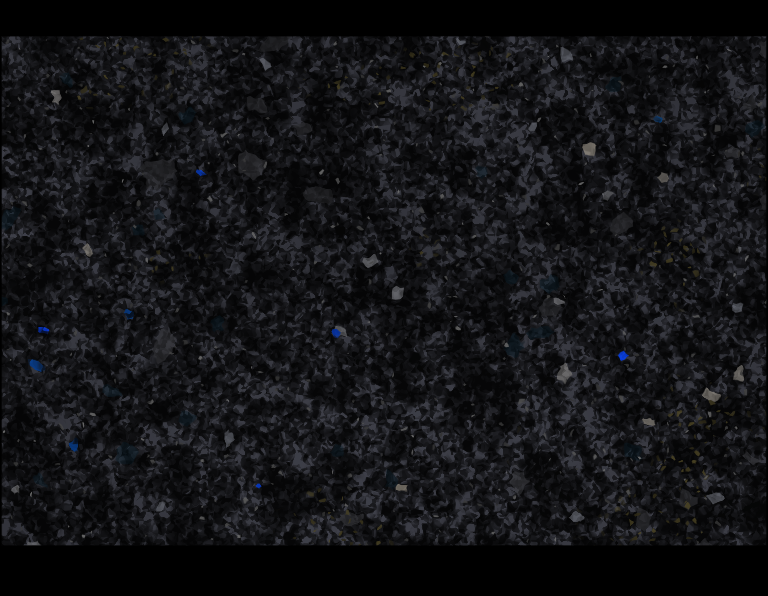
Reproduce this texture procedurally as a Shadertoy shader.

```glsl
// Polished dark granite slab with grey crystals and blue flashes, between black bars
#define GRAIN_DENSITY 92.0
#define PATCH_DENSITY 26.0
#define BASE_LEVEL 0.022
#define GRAIN_CONTRAST 0.100
#define SPARKLE_CONTRAST 0.110
#define SLAB_BOTTOM 0.085
#define SLAB_TOP 0.939
#define STONE_TINT vec3(0.94, 0.96, 1.10)
#define BLUE_FLASH vec3(0.03, 0.21, 0.80)
#define TEAL_SHADE vec3(0.035, 0.10, 0.14)
#define OCHRE vec3(0.30, 0.27, 0.14)

// Integer hash: three values in 0..1 for a cell and a seed
vec3 hash3(vec2 cell, int seed) {
    uvec3 v = uvec3(ivec3(ivec2(cell), seed));
    v = v * 1664525u + 1013904223u;
    v.x += v.y * v.z; v.y += v.z * v.x; v.z += v.x * v.y;
    v ^= v >> 16u;
    v.x += v.y * v.z; v.y += v.z * v.x; v.z += v.x * v.y;
    return vec3(v >> 16u) / 65535.0;
}

float noise(vec2 p, int seed) {
    vec2 c = floor(p), f = p - c;
    f = f * f * (3.0 - 2.0 * f);
    float low = mix(hash3(c, seed).x, hash3(c + vec2(1, 0), seed).x, f.x);
    float high = mix(hash3(c + vec2(0, 1), seed).x, hash3(c + vec2(1, 1), seed).x, f.x);
    return mix(low, high, f.y);
}

// Voronoi grains with softly blended borders
float grains(vec2 p, int seed) {
    vec2 base = floor(p);
    float sum = 0.0, total = 0.0;
    for (int j = -1; j <= 1; j++)
    for (int i = -1; i <= 1; i++) {
        vec2 cell = base + vec2(i, j);
        vec3 h = hash3(cell, seed);
        float w = exp(-15.0 * length(p - cell - h.xy));
        sum += w * h.z;
        total += w;
    }
    return sum / total;
}

// Scattered angular crystals: coverage and a random shade; lean shifts them right
vec2 crystals(vec2 p, float density, float chance, float size, float lean, int seed) {
    vec2 base = floor(p * density), found = vec2(0.0);
    float soft = max(0.8 / iResolution.y, 0.0012);
    for (int j = -1; j <= 1; j++)
    for (int i = -1; i <= 1; i++) {
        vec2 cell = base + vec2(i, j);
        vec3 h = hash3(cell, seed), k = hash3(cell, seed + 50);
        float side = cell.x / density / 0.64 - 1.0;
        if (h.z > chance * (1.0 + lean * side)) continue;
        float turn = 6.2832 * k.x, radius = size * mix(0.5, 1.2, k.z);
        vec2 q = p - (cell + h.xy) / density;
        q = mat2(cos(turn), sin(turn), -sin(turn), cos(turn)) * q;
        q.y *= mix(1.0, 1.8, k.y);
        float d = -1.0;
        for (int s = 0; s < 6; s++) {
            float a = float(s) * 1.0472 + 0.6 * fract(k.y * 13.0 + float(s) * 0.37);
            float facet = mix(0.6, 1.1, fract(k.z * 17.0 + float(s) * 0.618));
            d = max(d, dot(q, vec2(cos(a), sin(a))) - radius * facet);
        }
        float cover = 1.0 - smoothstep(-soft, soft, d);
        if (cover > found.x) found = vec2(cover, fract(k.x * 7.0 + k.y));
    }
    return found;
}

void mainImage(out vec4 fragColor, in vec2 fragCoord) {
    vec2 p = fragCoord / iResolution.y;
    float px = 1.0 / iResolution.y, width = iResolution.x / iResolution.y;
    vec2 ragged = vec2(noise(p * 110.0, 1), noise(p * 110.0, 2)) - 0.5;
    vec2 q = p + 0.007 * ragged;

    // Dark mineral ground: patches, coarse grains and fine grains
    float blotch = 0.6 * noise(p * PATCH_DENSITY, 3) + 0.4 * noise(p * PATCH_DENSITY * 2.1, 4);
    float coarse = grains(q * GRAIN_DENSITY, 5);
    float fine = grains(q * GRAIN_DENSITY * 1.9, 6);
    float mineral = 0.5 + 0.75 * (blotch - 0.5) + 0.5 * (coarse - 0.5) + 0.5 * (fine - 0.5);
    mineral = smoothstep(0.08, 0.92, mineral);
    float level = BASE_LEVEL + GRAIN_CONTRAST * mineral + SPARKLE_CONTRAST * pow(mineral, 8.0);
    level *= 0.86 + 0.28 * noise(p * 3.5, 7);
    vec3 color = level * STONE_TINT;
    float mottle = 0.75 + 0.25 * coarse + 0.25 * fine;

    // Teal shades and large dim grey crystals
    vec2 c = crystals(q, 8.0, 0.22, 0.020, -0.4, 10);
    color = mix(color, TEAL_SHADE * mottle, 0.5 * c.x);
    c = crystals(q, 8.0, 0.34, 0.026, 0.4, 11);
    color = mix(color, mix(0.12, 0.21, c.y) * mottle * vec3(0.97, 0.98, 1.06), 0.75 * c.x);

    // Ochre dust gathered in loose clusters
    c = crystals(q, 70.0, 0.30, 0.0045, 0.3, 12);
    color = mix(color, OCHRE * mix(0.5, 1.1, c.y), 0.8 * c.x * smoothstep(0.66, 0.85, noise(p * 7.0, 13)));

    // Pale crystals, some of them warm, and tiny glints
    c = crystals(q, 9.0, 0.24, 0.014, 0.1, 14);
    vec3 pale = mix(vec3(0.30, 0.31, 0.34), vec3(0.50, 0.47, 0.42), c.y * c.y);
    color = mix(color, pale * mottle, 0.9 * c.x);
    c = crystals(q, 60.0, 0.11, 0.0036, 0.0, 15);
    color = mix(color, vec3(mix(0.20, 0.46, c.y * c.y)), 0.85 * c.x);

    // Broken blue flashes, mostly on the left
    c = crystals(q, 9.0, 0.13, 0.013, -0.6, 16);
    float shard = smoothstep(0.25, 0.55, 0.5 * coarse + 0.5 * noise(p * 90.0, 17));
    vec3 flash = mix(vec3(0.03, 0.20, 0.36), BLUE_FLASH, c.y) * mottle;
    color = mix(color, flash, c.x * mix(0.3, 1.0, shard));

    // Slab outline
    vec2 inset = min(p - vec2(0.003, SLAB_BOTTOM), vec2(width - 0.003, SLAB_TOP) - p);
    float slab = smoothstep(-px, px, min(inset.x, inset.y));
    fragColor = vec4(color * slab, 1.0);
}
```
